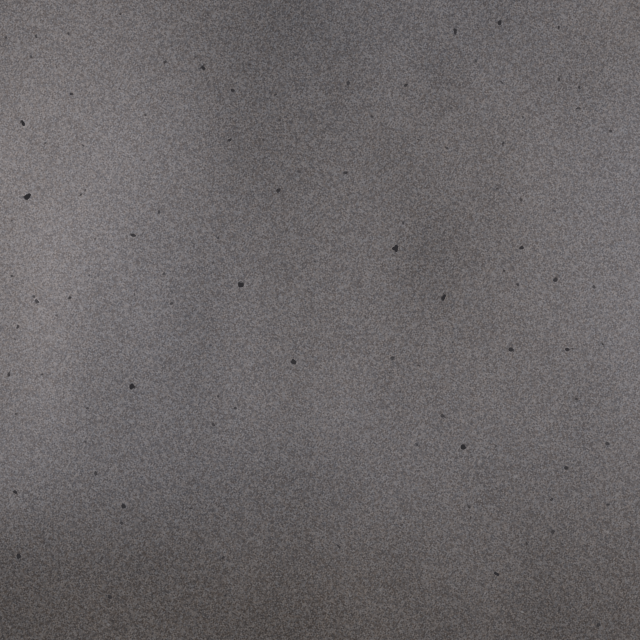
Write a WebGL 2 fragment shader that draws this texture.

```glsl
#version 300 es
precision highp float;
// Dark grey honed stone: fine grain, soft uneven sheen and scattered small pits.

#define BASE_TONE 0.396
#define STONE_TINT vec3(1.020, 0.984, 0.994)
#define GRAIN_SCALE 500.0
#define GRAIN_CONTRAST 0.175
#define CHROMA_GRAIN 0.012
#define BLOTCH_CONTRAST 0.075
#define SHEEN_STRENGTH 0.088
#define BASE_SHADE 0.085
#define PIT_TONE vec3(0.175, 0.170, 0.180)
#define PIT_RADIUS 0.0050
#define FLECK_TONE vec3(0.54, 0.53, 0.53)

uniform vec2 u_resolution;
out vec4 fragColor;

// Integer hash of a lattice cell, giving three values in 0..1
vec3 hash3(vec2 cell, int seed) {
    uvec3 v = uvec3(ivec3(ivec2(cell), seed)) * 1664525u + 1013904223u;
    v.x += v.y * v.z; v.y += v.z * v.x; v.z += v.x * v.y;
    v ^= v >> 16u;
    v.x += v.y * v.z; v.y += v.z * v.x; v.z += v.x * v.y;
    return vec3(v >> 8u) / 16777216.0;
}

// Three independent channels of smooth value noise
vec3 noise3(vec2 p, int seed) {
    vec2 cell = floor(p), f = fract(p);
    f = f * f * (3.0 - 2.0 * f);
    vec3 low = mix(hash3(cell, seed), hash3(cell + vec2(1, 0), seed), f.x);
    vec3 high = mix(hash3(cell + vec2(0, 1), seed), hash3(cell + vec2(1, 1), seed), f.x);
    return mix(low, high, f.y);
}

mat2 rotation(float angle) {
    float c = cos(angle), s = sin(angle);
    return mat2(c, s, -s, c);
}

float glow(vec2 p, vec2 centre, vec2 spread) {
    vec2 d = (p - centre) / spread;
    return exp(-dot(d, d));
}

// Coverage of irregular spots, at most one per grid cell
float spots(vec2 p, float cells, float chance, float radius, int seed) {
    vec2 cell = floor(p * cells);
    vec3 place = hash3(cell, seed), form = hash3(cell, seed + 1);
    vec2 d = p - (cell + 0.2 + 0.6 * place.xy) / cells;
    d = rotation(form.x * 6.2832) * d;
    d.y *= 1.0 + 0.8 * form.y;
    float size = radius * mix(0.5, 1.0, form.z * form.z);
    float ragged = (noise3(p * 1.3 / radius, seed + 2).x - 0.5) * size;
    float edge = 1.0 / u_resolution.y;
    float cover = 1.0 - smoothstep(-edge, edge, length(d) + ragged - size);
    return cover * step(place.z, chance) * mix(0.55, 1.0, form.z);
}

// Broad light and dark areas
float broadTone(vec2 p) {
    float sheen = glow(p, vec2(0.08, 0.68), vec2(0.22, 0.38))
                + 0.55 * glow(p, vec2(1.0, 0.70), vec2(0.13, 0.35))
                + 0.25 * glow(p, vec2(0.55, 0.72), vec2(0.12, 0.35));
    float shade = 1.0 - smoothstep(-0.05, 0.38, p.y);
    float stains = 0.35 * glow(p, vec2(0.67, 0.60), vec2(0.06, 0.11))
                 + 0.40 * glow(p, vec2(0.43, 0.95), vec2(0.15, 0.17));
    float blotch = 0.65 * noise3(p * vec2(5.0, 2.6), 11).x
                 + 0.35 * noise3(p * vec2(13.0, 8.0), 12).x - 0.5;
    return BASE_TONE + SHEEN_STRENGTH * (sheen - stains)
         - BASE_SHADE * shade + BLOTCH_CONTRAST * blotch;
}

void main() {
    vec2 p = gl_FragCoord.xy / u_resolution.y;

    // Stone colour, warmer toward the bottom and cooler in patches
    float warmth = 0.020 * (1.0 - smoothstep(0.0, 0.3, p.y))
                 + 0.014 * (noise3(p * 4.0, 21).y - 0.5);
    vec3 colour = broadTone(p) * (STONE_TINT + vec3(1.0, 0.0, -1.4) * warmth);

    // Fine grain on two turned lattices
    vec3 fine = noise3(rotation(0.55) * p * GRAIN_SCALE, 31) - 0.5;
    vec3 coarse = noise3(rotation(1.2) * p * GRAIN_SCALE * 0.6, 32) - 0.5;
    colour += GRAIN_CONTRAST * (0.80 * fine.x + 0.25 * coarse.x);
    colour += CHROMA_GRAIN * (fine.y + coarse.y) * vec3(1.0, 0.0, -1.0);

    // Pale flecks, then faint specks and deep pits
    colour = mix(colour, FLECK_TONE, 0.5 * spots(p, 34.0, 0.16, PIT_RADIUS * 0.50, 41));
    float specks = spots(p, 25.0, 0.20, PIT_RADIUS * 0.66, 51);
    float pits = spots(p, 12.0, 0.36, PIT_RADIUS, 61);
    colour = mix(colour, PIT_TONE, max(0.7 * specks, pits));

    fragColor = vec4(clamp(colour, 0.0, 1.0), 1.0);
}
```
